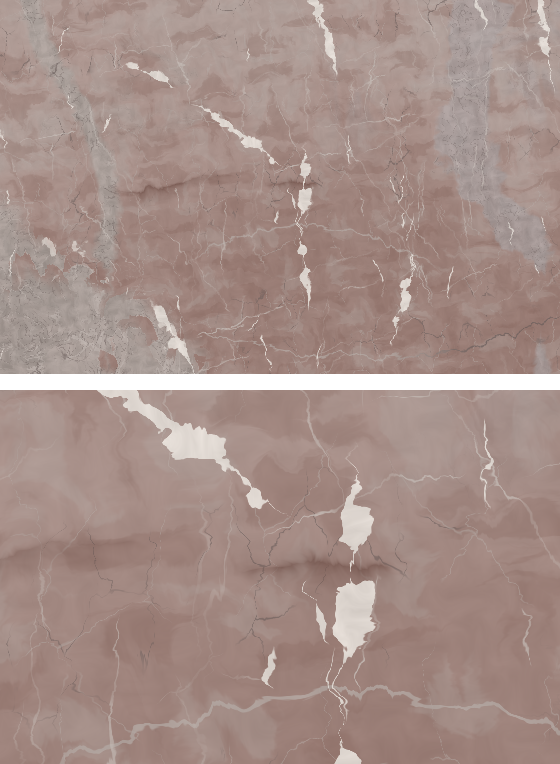
Top, the full canvas; bottom, a detail of the centre.
Give the GLSL for this texture, as a Shadertoy shader.

```glsl
// Rose marble slab: clouded red-brown stone crossed by grey bands, a broken
// grey corner, white calcite bodies, hairline veins and dark rusty seams.
// Layered sines make clouds and warps, cellular noise makes fragments and cracks.
#define ROSE  vec3(.680, .590, .565)
#define DEEP  vec3(.590, .475, .445)
#define RUST  vec3(.510, .375, .340)
#define GREY  vec3(.600, .570, .550)
#define PALE  vec3(.705, .665, .645)
#define WHITE vec3(.890, .865, .840)
#define CRACK vec3(.420, .370, .360)
#define HAIRS 120
#define SHARDS 26
#define WARP .017

// Main white bodies, each from xy to zw
const vec4 BODIES[8] = vec4[8](
    vec4(.82, 1.08, .91, .79), vec4(.80, .44, .83, .16), vec4(1.44, 1.06, 1.48, .75),
    vec4(1.11, .33, 1.05, .07), vec4(.52, .73, .75, .56), vec4(.40, .20, .56, -.03),
    vec4(.82, .62, .81, .36), vec4(.33, .83, .47, .77));

vec2 hash2(vec2 p) {
    p = vec2(dot(p, vec2(127.1, 311.7)), dot(p, vec2(269.5, 183.3)));
    return fract(sin(p) * 43758.5);
}

// Layered, rotated and bent sines, roughly -1 to 1
float waves(vec2 p) {
    float sum = 0., amp = .55;
    for (int i = 0; i < 5; i++) {
        p = mat2(.8, .6, -.6, .8) * p * 1.7 + 1.3;
        p += .7 * sin(p.yx * 1.1);
        sum += amp * sin(p.x) * sin(p.y);
        amp *= .58;
    }
    return sum;
}

// Cellular noise: x = gap to the cell border, y = random value of the cell
vec2 cells(vec2 p) {
    vec2 base = floor(p), f = p - base;
    float near = 9., next = 9., id = 0.;
    for (int j = -1; j <= 1; j++)
    for (int i = -1; i <= 1; i++) {
        vec2 o = vec2(i, j), r = hash2(base + o);
        float d = length(o + r - f);
        if (d < near) { next = near; near = d; id = fract(r.x * 7. + r.y * 3.); }
        else next = min(next, d);
    }
    return vec2(next - near, id);
}

float stroke(float d, float w) {
    float px = .8 / iResolution.y;
    return 1. - smoothstep(max(w - px, 0.), w + px, abs(d));
}

// Tapered vein from a to b
float vein(vec2 p, vec2 a, vec2 b, float w) {
    vec2 pa = p - a, ba = b - a;
    float h = clamp(dot(pa, ba) / dot(ba, ba), 0., 1.), taper = 4. * h * (1. - h);
    return stroke(length(pa - ba * h), w * taper) * smoothstep(0., .35, taper);
}

// 1 inside the interval lo..hi with soft ends
float span(float x, float lo, float hi) {
    return smoothstep(lo, lo + .1, x) * (1. - smoothstep(hi - .1, hi, x));
}

void mainImage(out vec4 fragColor, in vec2 fragCoord) {
    vec2 p = fragCoord / iResolution.y;
    p.x += .75 - .5 * iResolution.x / iResolution.y;
    vec2 bend = vec2(waves(p * 9.), waves(p * 9. + 17.));
    vec2 q = p + WARP * bend + .009 * vec2(waves(p * 36.), waves(p * 36. + 5.));
    float cloud = waves(p * 2.6 + 4.), blotch = waves(q * vec2(15., 22.));
    float fine = waves(p * 55.), gaps = smoothstep(-.35, .2, waves(p * 15. + 8.));

    // Clouded rose ground, paler toward the top, with small darker blotches
    vec3 col = mix(DEEP, ROSE, clamp(.55 + .9 * (p.y - .45) + .5 * cloud, 0., 1.));
    col = mix(col, PALE, .4 * smoothstep(.1, .8, p.y - .45 + .6 * waves(p * 4. + 9.)));
    col = mix(col, RUST, .26 * smoothstep(.12, .45, blotch + .4 * cloud));
    col = mix(col, PALE, .3 * smoothstep(.15, .5, -blotch));

    // Grey bands down the left and right, and the broken lower left corner
    float leftX = .29 - .22 * smoothstep(.5, 1.05, q.y);
    float rightX = 1.29 - .06 * smoothstep(1., .6, q.y) + .22 * smoothstep(.6, .28, q.y);
    float leftBand = abs(q.x - leftX) - .024 * smoothstep(.24, .34, q.y);
    float rightBand = abs(q.x - rightX) - .066 * smoothstep(.17, .45, q.y) - .05 * bend.y;
    float corner = q.y + .8 * q.x - .43 + .09 * waves(p * 5.);
    vec2 frag = cells(q * 15. + bend * .9), chip = cells(q * 42. + bend);
    float broken = 1. - smoothstep(-.02, .12, corner);
    float grey = max(smoothstep(.012, -.01, leftBand), .8 * smoothstep(.012, -.008, rightBand));
    grey = max(grey, .5 * smoothstep(.2, .5, waves(p * 5. + 12.)) * smoothstep(.5, .8, p.y));
    grey = max(grey, broken * smoothstep(.25, .4, frag.y - corner * 1.6));
    vec3 stone = mix(GREY, PALE, clamp(.55 + .5 * cloud + .6 * (frag.y - .5) * broken + .5 * fine, 0., 1.));
    stone = mix(stone, mix(GREY, PALE, chip.y), .35) + vec3(-.01, -.005, .015) * step(.8, p.x);
    col = mix(col, stone, .88 * grey);

    // Cracks along cell borders, pale among the fragments and dark elsewhere
    float patchy = smoothstep(.05, .5, waves(p * 6. + 31.));
    col = mix(col, PALE + .04, .6 * broken * gaps * stroke(frag.x, .03 + .12 * patchy));
    col = mix(col, CRACK, .4 * grey * gaps * stroke(chip.x * .03, .0006));
    col = mix(col, CRACK, .6 * patchy * gaps * stroke(cells(q * vec2(19., 11.) + 6.).x * .06, .0008));
    col = mix(col, PALE, .5 * gaps * stroke(cells(q * vec2(11., 7.)).x * .1, .0007));

    // Rusty seams with a smudge on their lower side
    float seam = q.y - .51 - .018 * sin(p.x * 9. + 2.);
    float smudge = exp(-abs(seam) * (seam > 0. ? 220. : 60.)) * span(p.x, .28, 1.1);
    col = mix(col, RUST * .9, .8 * smudge * smoothstep(-.1, .3, waves(p * 7. + 2.)));
    float lowSeam = q.y - .045 - .35 * pow(p.x - .95, 2.);
    col = mix(col, mix(PALE, CRACK, smoothstep(1., 1.3, p.x)), .75 * stroke(lowSeam, .0015) * step(.55, p.x));
    float arc = q.y - .39 + .9 * pow(p.x - .82, 2.);
    col = mix(col, PALE, .75 * stroke(arc, .002) * span(p.x, .48, 1.2));

    // Hairlines: most run steeply, the rest rise gently to the right
    float hair = 0., white = 0.;
    for (int i = 0; i < HAIRS; i++) {
        vec2 r = hash2(vec2(i, 3)), s = hash2(vec2(i, 8)), mid = r * vec2(1.5, 1.);
        float angle = s.x < .65 ? 1.4 + 1.3 * s.x : .1 + 1.8 * (s.x - .65);
        vec2 reach = vec2(cos(angle), sin(angle)) * (.03 + .13 * s.y * s.y);
        hair = max(hair, vein(q, mid - reach, mid + reach, .0012) * (.3 + .7 * fract(r.x * 9.)));
    }
    col = mix(col, mix(PALE, WHITE, .35), hair * (.35 + .5 * gaps));

    // White calcite: small shards, ragged main bodies and crumbs by the corner
    float swell = 1.7 * smoothstep(-.35, .5, waves(p * 24.));
    for (int i = 0; i < SHARDS; i++) {
        vec2 r = hash2(vec2(i, 21)), s = hash2(vec2(i, 34)), mid = r * vec2(1.5, 1.);
        vec2 reach = vec2(.5 - s.x, 1.) * (.01 + .04 * s.y);
        white = max(white, vein(q, mid - reach, mid + reach, .004 * swell * s.x));
    }
    for (int i = 0; i < 8; i++)
        white = max(white, vein(q, BODIES[i].xy, BODIES[i].zw, .011 * swell));
    white = max(white, .7 * smoothstep(.3, .4, waves(q * 17.) - 5. * abs(corner - .03)) * step(p.x, .65));
    col = mix(col, WHITE + .03 * fine, .92 * white);

    fragColor = vec4(col + .02 * fine, 1.);
}
```
